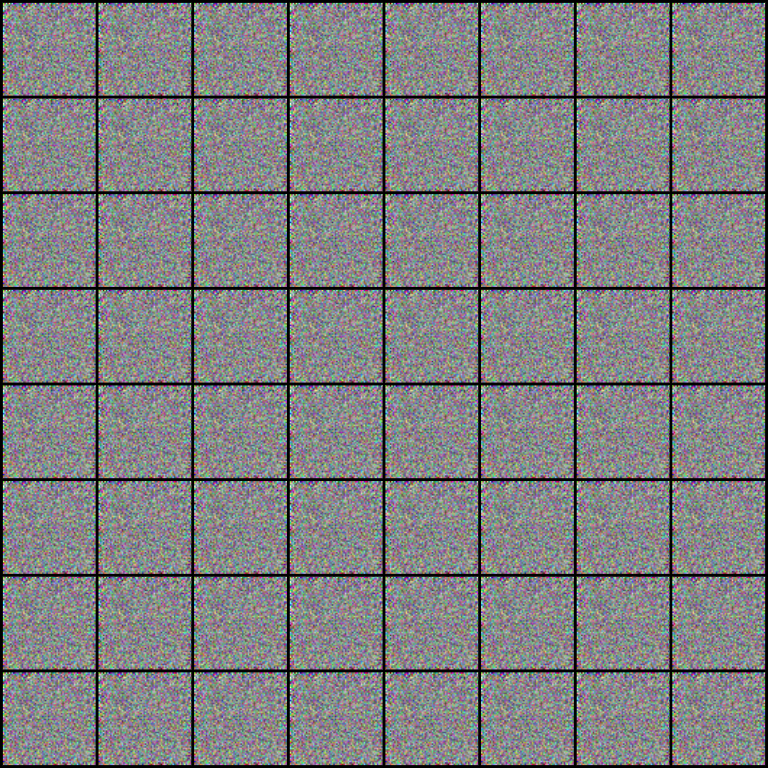
Give the GLSL for this pattern, as a WebGL 2 fragment shader.

```glsl
#version 300 es
precision highp float;

#define TILES 8.0
#define GRAINS 64.0
#define LINE_WIDTH 2.0
#define GRAIN_CONTRAST 0.68
#define GRAIN_FREQUENCY 1.37
#define EDGE_BOOST 0.9
#define EDGE_DEPTH 2.5
#define TILE_VARIATION 0.12
#define BASE_COLOR vec3(0.539, 0.540, 0.544)
#define CHANNEL_SPREAD vec3(0.95, 1.1, 1.0)
#define LINE_COLOR vec3(0.005)

uniform vec2 u_resolution;
out vec4 fragColor;

// Integer hash mapped to a unit gradient direction
vec2 gradientAt(ivec2 cell, uint seed) {
    uvec2 c = uvec2(cell);
    uint h = c.x * 1597u ^ c.y * 51749u ^ seed * 7919u;
    h = (h ^ (h >> 15)) * 73244475u;
    h = (h ^ (h >> 13)) * 73244475u;
    h ^= h >> 16;
    float angle = float(h & 65535u) * 6.28318 / 65536.0;
    return vec2(cos(angle), sin(angle));
}

float gradientNoise(vec2 p, uint seed) {
    ivec2 cell = ivec2(floor(p));
    vec2 f = fract(p);
    vec2 fade = f * f * f * (f * (f * 6.0 - 15.0) + 10.0);
    float a = dot(gradientAt(cell, seed), f);
    float b = dot(gradientAt(cell + ivec2(1, 0), seed), f - vec2(1, 0));
    float c = dot(gradientAt(cell + ivec2(0, 1), seed), f - vec2(0, 1));
    float d = dot(gradientAt(cell + ivec2(1, 1), seed), f - vec2(1, 1));
    return mix(mix(a, b, fade.x), mix(c, d, fade.x), fade.y);
}

// Independent noise in each colour channel
vec3 colorNoise(vec2 p, uint seed) {
    return vec3(gradientNoise(p + 0.31, seed),
                gradientNoise(p + vec2(7.63, 3.17), seed + 1u),
                gradientNoise(p + vec2(2.47, 9.71), seed + 2u));
}

// Colour of one grain; all tiles share most of their noise
vec3 grainColor(vec2 grain, vec2 tile) {
    grain = clamp(grain, 0.0, GRAINS - 1.0);
    vec2 p = grain * GRAIN_FREQUENCY;
    uint tileSeed = 40u + 3u * uint(tile.x + tile.y * TILES);
    vec3 noise = colorNoise(p, 11u) + TILE_VARIATION * colorNoise(p, tileSeed);

    // Stronger grain at the borders, most of all left and top
    vec2 nearSide = exp(-grain / EDGE_DEPTH);
    vec2 farSide = exp(-(GRAINS - 1.0 - grain) / EDGE_DEPTH);
    float edge = max(max(nearSide.x, farSide.y),
                     0.5 * max(nearSide.y, farSide.x));
    float contrast = GRAIN_CONTRAST * (1.0 + EDGE_BOOST * edge);
    return clamp(BASE_COLOR + CHANNEL_SPREAD * noise * contrast, 0.0, 1.0);
}

void main() {
    // Canvas measured in grains, with a line on every outer side
    float pitch = GRAINS + LINE_WIDTH;
    float span = TILES * pitch + LINE_WIDTH;
    vec2 p = gl_FragCoord.xy / u_resolution * span;
    vec2 pixel = span / u_resolution;
    vec2 tile = min(floor(p / pitch), TILES - 1.0);

    // Bilinear blend of neighbouring grains
    vec2 local = p - tile * pitch - LINE_WIDTH - 0.5;
    vec2 grain = floor(local);
    vec2 f = local - grain;
    vec3 lower = mix(grainColor(grain, tile),
                     grainColor(grain + vec2(1, 0), tile), f.x);
    vec3 upper = mix(grainColor(grain + vec2(0, 1), tile),
                     grainColor(grain + vec2(1, 1), tile), f.x);
    vec3 color = mix(lower, upper, f.y);

    // Antialiased grid lines
    vec2 fromLine = abs(mod(p - 0.5 * LINE_WIDTH + 0.5 * pitch, pitch) - 0.5 * pitch);
    vec2 cover = clamp(0.5 + (0.5 * LINE_WIDTH - fromLine) / pixel, 0.0, 1.0);
    color = mix(color, LINE_COLOR, max(cover.x, cover.y));

    fragColor = vec4(color, 1.0);
}
```
